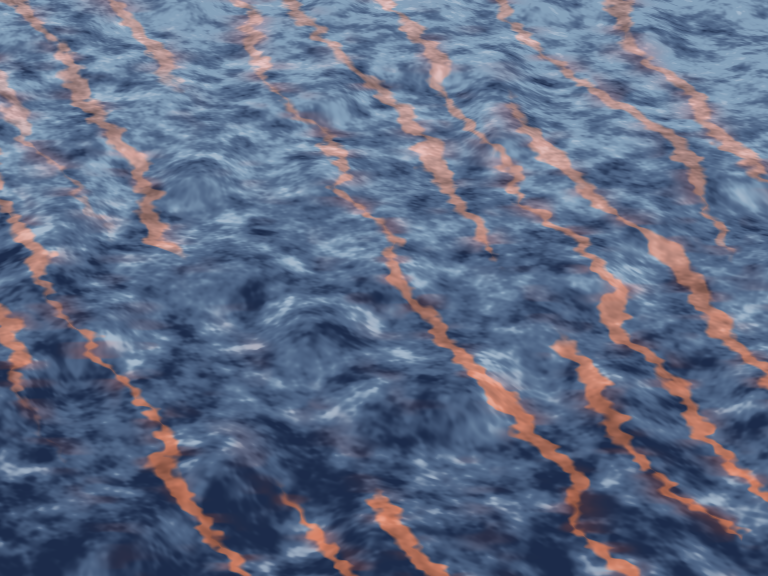
A Shadertoy shader for this texture:

```glsl
#define LANES 11
#define LANE_SPACING 0.158
#define STREAK_HALF_WIDTH 0.017
#define RIPPLE_SCALE vec2(30.0, 115.0)
#define RIPPLE_CONTRAST 1.75
#define HORIZON 2.2
#define WATER_DARK vec3(0.11, 0.17, 0.29)
#define WATER_MID vec3(0.31, 0.40, 0.53)
#define WATER_LIGHT vec3(0.52, 0.63, 0.73)
#define FOAM vec3(0.80, 0.83, 0.87)
#define STREAK_NEAR vec3(0.74, 0.44, 0.33)
#define STREAK_FAR vec3(0.71, 0.57, 0.55)

// Integer hash to 0..1
float hash(vec2 cell) {
    uvec2 n = uvec2(ivec2(cell)) * uvec2(1597u, 3571u);
    uint h = (n.x ^ (n.y << 7)) * 747796u + n.y * 28913u;
    h = (h ^ (h >> 15)) * 73244u + 9737u;
    h = (h ^ (h >> 13)) * 26699u;
    h ^= h >> 16;
    return float(h & 65535u) / 65535.0;
}

float noise(vec2 p) {
    vec2 cell = floor(p), f = fract(p);
    f = f * f * (3.0 - 2.0 * f);
    vec2 e = vec2(1.0, 0.0);
    return mix(mix(hash(cell), hash(cell + e.xy), f.x),
               mix(hash(cell + e.yx), hash(cell + e.xx), f.x), f.y);
}

// Wave height: tilted octaves of stretched noise
float ripples(vec2 p) {
    float sum = 0.0, amp = 0.42;
    for (int i = 0; i < 4; i++) {
        sum += amp * noise(p);
        p = mat2(1.85, 0.35, -0.22, 1.85) * p + 17.3;
        amp *= 0.68;
    }
    return sum;
}

// Returns streak coverage in x, thin surrounding film in y
vec2 streaks(vec2 p, float wave) {
    float ledge = noise(p * vec2(22.0, 62.0)) - 0.5;
    float grain = noise(p * vec2(60.0, 120.0) + 40.0) - 0.5;
    float patches = smoothstep(0.45, 0.8, noise(p * vec2(16.0, 60.0) + 9.0));
    float down = 0.5 - p.y;
    vec2 cover = vec2(0.0);
    for (int i = 0; i < LANES; i++) {
        float id = float(i);
        float seed = id * 31.0 + 5.0;
        float jitter = 0.09 * (hash(vec2(id, 77.0)) - 0.5);
        float mid = -0.06 + id * LANE_SPACING + jitter;
        float slope = 0.58 + 0.22 * max(mid, 0.0);
        // Meander at three scales
        float meander = 0.11 * (noise(vec2(p.y * 4.0, seed)) - 0.5)
                      + 0.055 * (noise(vec2(p.y * 12.0, seed + 3.0)) - 0.5)
                      + 0.022 * (noise(vec2(p.y * 36.0, seed + 6.0)) - 0.5);
        float dx = p.x - mid - slope * down - meander + 0.026 * ledge;
        // Breaks along the lane and varying width
        float present = smoothstep(0.24, 0.40, noise(vec2(p.y * 4.2, seed + 9.0)));
        float swell = 0.45 + 1.0 * noise(vec2(p.y * 11.0, seed + 12.0));
        float halfWidth = STREAK_HALF_WIDTH * swell * mix(1.1, 0.9, p.y);
        float edge = halfWidth * present - abs(dx) + 0.017 * grain
                   + 0.02 * (wave - 0.5);
        float body = smoothstep(-0.004, 0.009, edge) * present;
        float film = exp(-dx * dx / 0.0016) * patches * (0.3 + 0.7 * present);
        cover = max(cover, vec2(body, film));
    }
    return cover;
}

void mainImage(out vec4 fragColor, in vec2 fragCoord) {
    vec2 p = fragCoord / iResolution.y;

    // Water plane seen in perspective
    vec2 plane = vec2(p.x - 0.67, 1.0) / (HORIZON - p.y);
    vec2 q = plane * RIPPLE_SCALE;
    q.y += 2.2 * noise(plane * vec2(14.0, 30.0)) + 0.10 * q.x;
    float wave = ripples(q);
    float swell = noise(plane * vec2(9.0, 34.0) + 50.0) - 0.5;

    // Water tone, paler towards the far edge
    float tone = mix(0.13, 0.84, p.y) + 0.07 * (p.x - 0.67)
               + RIPPLE_CONTRAST * (wave - 0.5) + 0.16 * swell;
    vec3 color = mix(WATER_DARK, WATER_MID, smoothstep(-0.1, 0.55, tone));
    color = mix(color, WATER_LIGHT, smoothstep(0.45, 1.05, tone));
    float crest = smoothstep(0.66, 0.84, wave);
    color = mix(color, FOAM, 0.45 * crest);

    // Floating streaks and their reddish film
    vec2 cover = streaks(p, wave);
    vec3 pigment = mix(STREAK_NEAR, STREAK_FAR, smoothstep(0.1, 0.95, p.y));
    pigment *= 1.0 + 0.9 * (wave - 0.5);
    vec3 filmColor = mix(color, pigment, 0.45) * vec3(0.97, 0.84, 0.88);
    color = mix(color, filmColor, 0.75 * cover.y);
    color = mix(color, pigment, 0.88 * cover.x);
    color = mix(color, FOAM, 0.2 * crest * cover.x);

    fragColor = vec4(clamp(color, 0.0, 1.0), 1.0);
}
```
